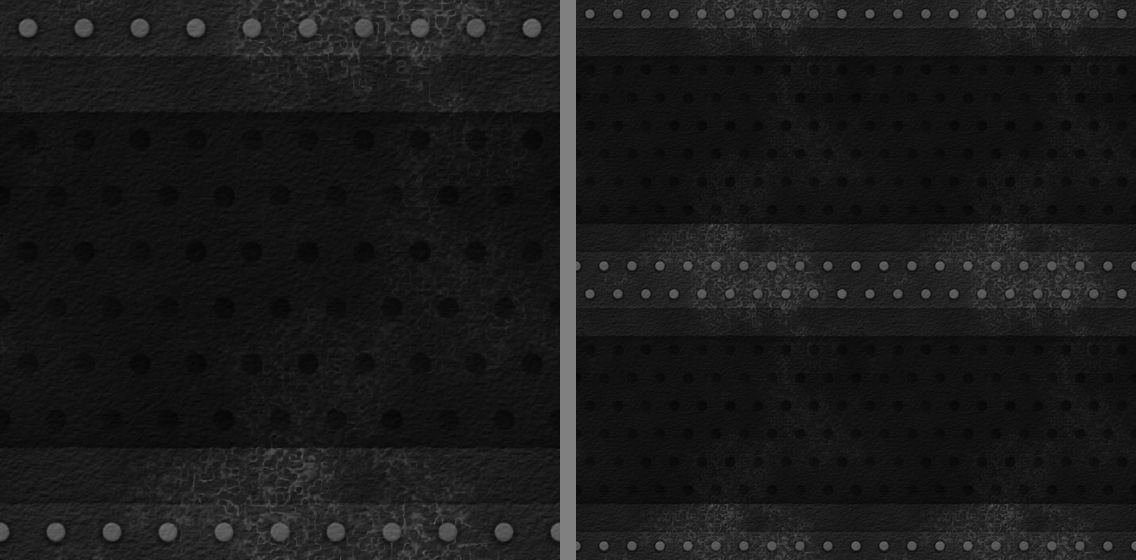
Left, the tile; right, the same tile 2 across and 2 down.
Give the GLSL for this texture, as a three.js fragment shader.

```glsl
// Dark worn metal plate: staggered dimples between two stepped bands of rivets.
#define CELLS 10.0
#define RIVET_RADIUS 0.165
#define DIMPLE_RADIUS 0.19
#define SOFT 0.025
#define PLATE_TONE 0.066
#define STRIP_TONE 0.102
#define RIM_TONE 0.132
#define RIVET_TONE 0.345
#define GRAIN 1.15
#define WEAR 0.20

varying vec2 vUv;

float hash(vec2 p) {
  vec3 q = fract(vec3(p.xyx) * 0.1031);
  q += dot(q, q.yzx + 33.33);
  return fract((q.x + q.y) * q.z);
}

// Value noise that wraps after a whole number of cells.
float noise(vec2 uv, vec2 cells, float seed) {
  vec2 p = uv * cells;
  vec2 i = floor(p);
  vec2 f = fract(p);
  f = f * f * (3.0 - 2.0 * f);
  vec2 a = mod(i, cells);
  vec2 b = mod(i + 1.0, cells);
  return mix(mix(hash(a + seed), hash(vec2(b.x, a.y) + seed), f.x),
             mix(hash(vec2(a.x, b.y) + seed), hash(b + seed), f.x), f.y);
}

float fbm(vec2 uv, float cells, float seed) {
  float sum = 0.0;
  float total = 0.0;
  float amp = 1.0;
  for (int k = 0; k < 6; k++) {
    sum += amp * noise(uv, vec2(cells), seed);
    total += amp;
    amp *= 0.62;
    cells *= 2.0;
    seed += 17.0;
  }
  return sum / total;
}

// Pebbled surface height.
float grainHeight(vec2 uv) {
  return 0.6 * noise(uv, vec2(110.0, 160.0), 3.0)
       + 0.4 * noise(uv, vec2(230.0, 290.0), 41.0);
}

float disc(float dist, float radius) {
  return 1.0 - smoothstep(radius - SOFT, radius + SOFT, dist);
}

void main() {
  vec2 uv = vUv;
  float relief = grainHeight(uv) - grainHeight(uv + vec2(-0.0015, 0.0025));
  float stain = fbm(uv, 3.0, 90.0);

  // Stepped bands, mirrored about the middle
  float d = abs(uv.y - 0.5) + 0.004 * relief;
  float strip = smoothstep(0.298, 0.302, d);
  float rim = smoothstep(0.397, 0.403, d);
  float tone = mix(mix(PLATE_TONE, STRIP_TONE, strip), RIM_TONE, rim);
  tone *= 1.0 - 0.18 * (1.0 - strip) * smoothstep(0.27, 0.3, d);
  tone *= 1.0 - 0.15 * (1.0 - rim) * smoothstep(0.385, 0.4, d);
  tone *= 1.0 + 0.14 * rim * (1.0 - smoothstep(0.402, 0.412, d));
  tone *= mix(0.65, 1.35, stain);

  // Staggered grid
  vec2 grid = uv * CELLS;
  float row = mod(floor(grid.y), CELLS);
  grid.x -= 0.5 * mod(row, 2.0) - 0.5;
  vec2 local = fract(grid) - 0.5;
  float column = mod(floor(grid.x), CELLS);
  float variation = hash(vec2(column, row) + 7.0);
  float dist = length(local);
  float rivetRow = 1.0 - step(0.5, row) * step(row, CELLS - 1.5);
  float dimpleRow = step(1.5, row) * step(row, CELLS - 2.5);

  // Pressed dimples, shaded toward the upper right
  float dimple = dimpleRow * disc(dist, DIMPLE_RADIUS);
  float slope = dot(local, vec2(0.75, 0.65)) / DIMPLE_RADIUS;
  float depth = mix(0.24, 0.46, variation) + 0.12 * slope;
  tone *= 1.0 - dimple * depth;
  float glint = disc(length(local - vec2(0.03, -0.03)), 0.06);
  tone += dimpleRow * glint * 0.018 * variation * noise(uv, vec2(190.0), 11.0);

  // Shadow around each rivet
  float halo = 1.0 - smoothstep(RIVET_RADIUS, 0.29, length(local + vec2(0.0, 0.025)));
  tone *= 1.0 - 0.4 * rivetRow * halo;

  // Grain and broken veins of worn paint
  tone *= max(0.25, 1.0 + GRAIN * relief);
  float patches = smoothstep(0.46, 0.72, fbm(uv, 4.0, 150.0));
  float ridge = 1.0 - abs(2.0 * noise(uv + 0.004 * relief, vec2(88.0), 61.0) - 1.0);
  float veins = smoothstep(0.55, 1.0, ridge) * noise(uv, vec2(210.0), 73.0);
  float exposure = mix(0.32, 1.0, strip) * (1.0 - 0.75 * dimple);
  tone += WEAR * patches * exposure * (0.12 + veins);
  float speck = smoothstep(0.86, 1.0, noise(uv, vec2(250.0), 29.0));
  tone += 0.04 * speck * stain * exposure;

  // Rivet heads with a brighter bevel
  float rivet = rivetRow * disc(dist, RIVET_RADIUS);
  float bevel = smoothstep(0.1, 0.14, dist) * dot(local, vec2(-0.5, 0.8));
  float head = RIVET_TONE * mix(0.94, 1.08, variation) + 0.35 * bevel;
  head *= 1.0 + 0.35 * relief + 0.2 * (stain - 0.5);
  tone = mix(tone, head, rivet);

  gl_FragColor = vec4(vec3(tone), 1.0);
}
```
